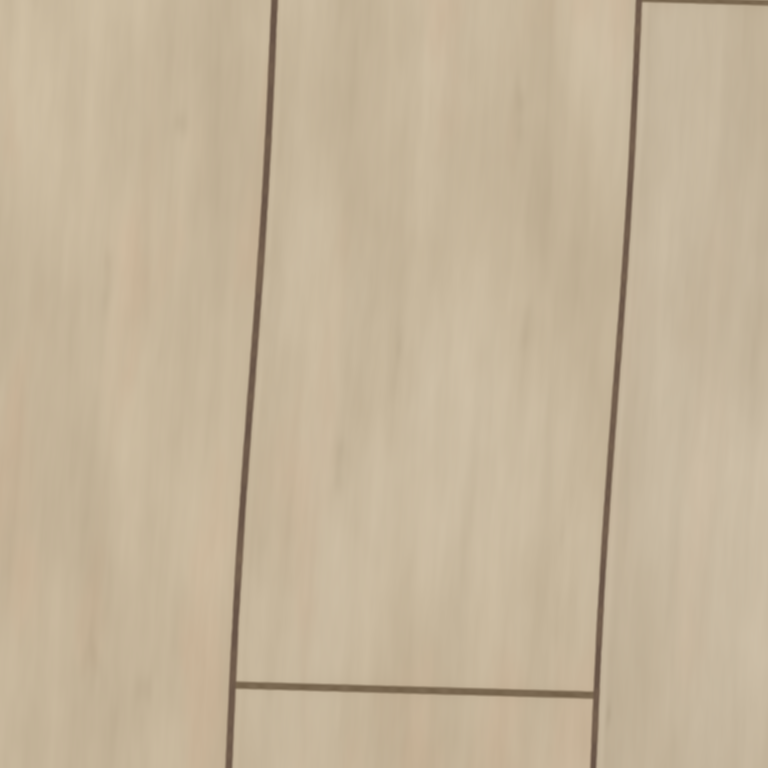
This texture is drawn by a WebGL 2 fragment shader. Its source:

```glsl
#version 300 es
precision highp float;

uniform vec2 u_resolution;
out vec4 fragColor;

// Plank layout, in canvas units
const float PLANK_WIDTH = 0.4745;
const float SEAM_START = 0.298;
const float SEAM_SLOPE = 0.0595;
const float SEAM_BOW = 0.0028;
const float JOINT_START = 0.108;
const float JOINT_STAGGER = 0.893;
const float PLANK_LENGTH = 1.9;
const float JOINT_TILT = 0.028;

// Gap profile
const float SEAM_HALF = 0.0043;
const float JOINT_HALF = 0.0046;
const float GAP_SOFTNESS = 0.0024;

// Wear strengths
const float BLOTCH_AMOUNT = 0.030;
const float STREAK_AMOUNT = 0.024;
const float FLECK_AMOUNT = 0.045;
const int FLECK_COUNT = 14;

// Colours
const vec3 WOOD_LIGHT = vec3(0.792, 0.730, 0.625);
const vec3 WOOD_DARK = vec3(0.752, 0.685, 0.582);
const vec3 WOOD_WARM = vec3(0.785, 0.692, 0.585);
const vec3 WOOD_COOL = vec3(0.770, 0.718, 0.635);
const vec3 SEAM_BROWN = vec3(0.390, 0.315, 0.265);
const vec3 SEAM_WORN = vec3(0.470, 0.390, 0.315);
const vec3 JOINT_BROWN = vec3(0.455, 0.385, 0.295);

const float TAU = 6.2831853;

vec2 hash2(vec2 p) {
    vec3 q = fract(p.xyx * vec3(0.1031, 0.1030, 0.0973));
    q += dot(q, q.yzx + 33.33);
    return fract((q.xx + q.yz) * q.zy);
}

vec2 gradient(vec2 cell) {
    float angle = TAU * hash2(cell).x;
    return vec2(cos(angle), sin(angle));
}

float gradientNoise(vec2 p) {
    vec2 i = floor(p), f = fract(p);
    vec2 w = f * f * f * (f * (f * 6.0 - 15.0) + 10.0);
    vec2 e = vec2(0.0, 1.0);
    float low = mix(dot(gradient(i), f), dot(gradient(i + e.yx), f - e.yx), w.x);
    float high = mix(dot(gradient(i + e.xy), f - e.xy), dot(gradient(i + e.yy), f - e.yy), w.x);
    return mix(low, high, w.y);
}

float fbm(vec2 p) {
    float sum = 0.0, amp = 1.0;
    for (int k = 0; k < 4; k++) {
        sum += amp * gradientNoise(p);
        p = p * 2.03 + 17.7;
        amp *= 0.5;
    }
    return sum;
}

float gapMask(float dist, float halfWidth, float pixel) {
    float soft = max(GAP_SOFTNESS, pixel);
    return 1.0 - smoothstep(halfWidth - soft, halfWidth + soft, dist);
}

// Pale wood: broad tone, blotches, long grain and short dark flecks
vec3 woodColor(vec2 p, float plank, float height) {
    vec2 q = p + 31.0 * hash2(vec2(plank + 9.0, 4.0));
    float blotch = fbm(q * vec2(6.0, 2.2));
    float streak = fbm(q * vec2(32.0, 2.6));
    float fine = gradientNoise(q * vec2(110.0, 28.0));

    float tone = 0.47 + 0.28 * height + 0.35 * blotch;
    vec3 color = mix(WOOD_DARK, WOOD_LIGHT, clamp(tone, 0.0, 1.0));
    color = mix(color, WOOD_WARM, 0.6 * smoothstep(0.1, 0.6, fbm(q.yx * vec2(2.0, 8.0))));
    color = mix(color, WOOD_COOL, 0.5 * smoothstep(-0.5, 1.5, plank + blotch));
    color += BLOTCH_AMOUNT * blotch + STREAK_AMOUNT * streak + 0.006 * fine;

    for (int k = 0; k < FLECK_COUNT; k++) {
        vec2 seed = vec2(float(k) + 3.0, plank + 21.0);
        vec2 center = hash2(seed) * vec2(PLANK_WIDTH, 1.0);
        vec2 size = mix(vec2(0.004, 0.012), vec2(0.014, 0.05), hash2(seed + 50.0));
        vec2 d = (p - center) / size;
        float ragged = 0.55 + gradientNoise(q * vec2(75.0, 24.0));
        color -= FLECK_AMOUNT * ragged * exp(-dot(d, d)) * hash2(seed + 90.0).x;
    }
    return color;
}

void main() {
    vec2 uv = gl_FragCoord.xy / u_resolution;
    float pixel = 1.0 / min(u_resolution.x, u_resolution.y);

    // Leaning, slightly bowed plank coordinates
    float seamX = SEAM_START + SEAM_SLOPE * uv.y - SEAM_BOW * sin(TAU * uv.y);
    float across = (uv.x - seamX) / PLANK_WIDTH;
    float plank = floor(across);
    vec2 local = vec2(fract(across) * PLANK_WIDTH, uv.y);
    vec3 color = woodColor(local, plank, uv.y);

    // Distances to the long seams and the staggered end joints
    float side = (fract(across + 0.5) - 0.5) * PLANK_WIDTH;
    float seamId = floor(across + 0.5);
    float jointY = JOINT_START + JOINT_STAGGER * plank - JOINT_TILT * local.x;
    float end = mod(uv.y - jointY + 0.5 * PLANK_LENGTH, PLANK_LENGTH) - 0.5 * PLANK_LENGTH;

    // Worn gaps with a soft shadow and a faint bright bevel
    float wear = gradientNoise(vec2(seamId * 7.3, uv.y * 13.0));
    float chips = gradientNoise(uv * vec2(70.0, 90.0));
    float seamHalf = SEAM_HALF - 0.0004 * seamId + 0.0006 * wear + 0.0005 * chips;
    float jointHalf = JOINT_HALF - 0.0012 * plank + 0.0006 * chips;
    float bevel = exp(-pow((side - 0.0095) / 0.0035, 2.0));
    float shade = exp(-min(abs(side), abs(end)) / 0.006);
    color += 0.018 * bevel - 0.035 * shade;

    vec3 seamColor = mix(SEAM_BROWN, SEAM_WORN, clamp(0.3 + wear + 0.5 * chips, 0.0, 1.0));
    color = mix(color, JOINT_BROWN + 0.05 * chips, 0.95 * gapMask(abs(end), jointHalf, pixel));
    color = mix(color, seamColor, 0.97 * gapMask(abs(side), seamHalf, pixel));
    fragColor = vec4(color, 1.0);
}
```
